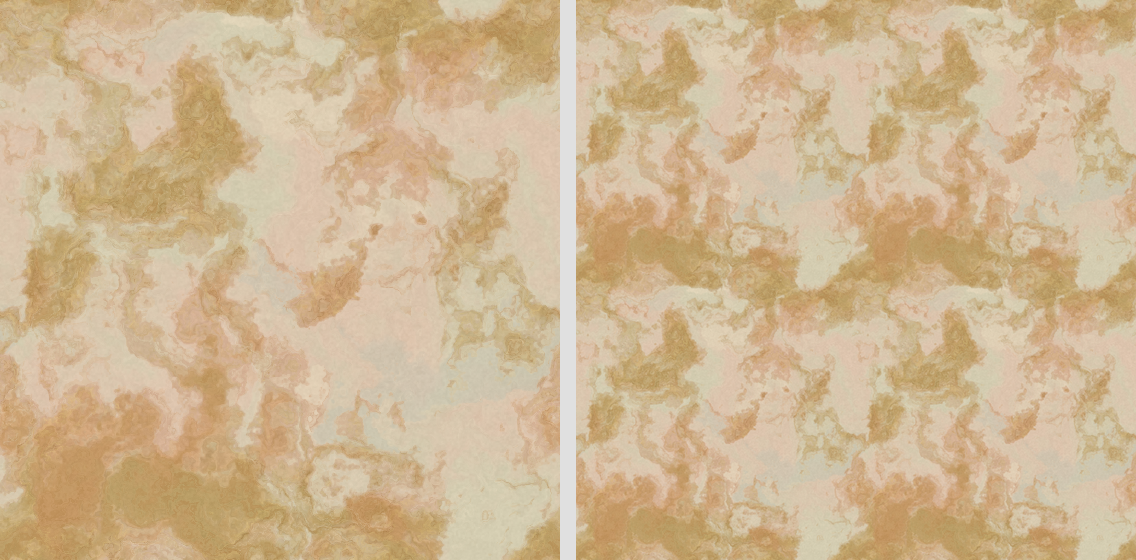
Left, the tile; right, the same tile 2 across and 2 down.
Reproduce this texture procedurally as a Shadertoy shader.

```glsl
// Seamless cream and honey onyx: warped cellular patches, creased ochre stains and fine veins.

// Palette, from the pale ground to the deepest stain
const vec3 CREAM = vec3(0.845, 0.785, 0.685);
const vec3 SAND = vec3(0.84, 0.76, 0.64);
const vec3 ROSE_TAN = vec3(0.81, 0.705, 0.585);
const vec3 GOLD_TAN = vec3(0.80, 0.695, 0.535);
const vec3 OCHRE = vec3(0.785, 0.65, 0.475);
const vec3 HONEY = vec3(0.76, 0.62, 0.41);
const vec3 VEIN_BROWN = vec3(0.62, 0.44, 0.21);
const vec3 GOLD_GLINT = vec3(0.87, 0.76, 0.47);
const vec3 MILK = vec3(0.90, 0.84, 0.73);
const vec3 GREY_SAGE = vec3(0.77, 0.76, 0.69);
const vec3 PINK_SHIFT = vec3(0.011, -0.010, -0.004);

// Scales are whole repeats per canvas, so every layer wraps
const float WARP_SCALE = 6.0;
const float STAIN_SCALE = 5.0;
const float PATCH_SCALE = 7.0;
const float FLAKE_SCALE = 19.0;
const float CREASE_SCALE = 9.0;
const float TINT_SCALE = 7.0;
const float VEIN_SCALE = 6.0;
const float WARP_AMOUNT = 0.30;
const float PATCH_SOFTNESS = 0.05;
const float VEIN_WIDTH = 0.012;
const float GRAIN = 0.022;
const float GAIN = 0.58;
const int OCTAVES = 6;

float hash(vec2 p, float seed) {
    vec3 q = fract(vec3(p.xyx) * 0.1031 + seed * 0.1373);
    q += dot(q, q.yzx + 33.33);
    return fract((q.x + q.y) * q.z);
}

// Value noise on a lattice that wraps after "period" cells
float noise(vec2 p, float period, float seed) {
    vec2 i = floor(p), f = fract(p);
    vec2 u = f * f * f * (f * (f * 6.0 - 15.0) + 10.0);
    vec2 a = mod(i, period), b = mod(i + 1.0, period);
    return mix(mix(hash(a, seed), hash(vec2(b.x, a.y), seed), u.x),
               mix(hash(vec2(a.x, b.y), seed), hash(b, seed), u.x), u.y);
}

// Layered noise: x is the smooth sum, y the creased one (1 on a crease)
vec2 layers(vec2 uv, float period, float seed) {
    vec2 sum = vec2(0.0);
    float total = 0.0, amp = 1.0;
    for (int i = 0; i < OCTAVES; i++) {
        float n = noise(uv * period + seed * 0.37, period, seed + float(i));
        sum += amp * vec2(n, 1.0 - 2.0 * abs(n - 0.5));
        total += amp;
        amp *= GAIN;
        period *= 2.0;
    }
    return sum / total;
}

// Smooth layered noise, centred on zero with unit spread
float cloud(vec2 uv, float period, float seed) {
    return (layers(uv, period, seed).x - 0.5) / 0.105;
}

// Cellular noise: each cell has one tone, blended softly into its neighbours
float cellTone(vec2 uv, float period, float seed) {
    vec2 p = uv * period, cell = floor(p);
    float sum = 0.0, total = 0.0;
    for (int y = -1; y <= 1; y++)
    for (int x = -1; x <= 1; x++) {
        vec2 c = cell + vec2(x, y), id = mod(c, period);
        vec2 centre = c + 0.2 + 0.6 * vec2(hash(id, seed), hash(id, seed + 1.0));
        vec2 d = p - centre;
        float w = exp(-11.0 * dot(d, d));
        sum += w * hash(id, seed + 2.0);
        total += w;
    }
    return sum / total;
}

float stepSoft(float edge, float width, float x) {
    return smoothstep(edge - width, edge + width, x);
}

// Stops sit at the cumulative share of each colour
vec3 stoneRamp(float t) {
    vec3 c = mix(CREAM, SAND, stepSoft(0.31, PATCH_SOFTNESS, t));
    c = mix(c, ROSE_TAN, stepSoft(0.47, PATCH_SOFTNESS, t));
    c = mix(c, GOLD_TAN, stepSoft(0.62, 0.07, t));
    c = mix(c, OCHRE, stepSoft(0.78, 0.07, t));
    return mix(c, HONEY, stepSoft(0.92, 0.06, t));
}

void mainImage(out vec4 fragColor, in vec2 fragCoord) {
    vec2 uv = fragCoord / iResolution.xy;

    // Domain warp for torn, cloudy outlines
    vec2 warp = 0.105 * vec2(cloud(uv, WARP_SCALE, 3.0), cloud(uv, WARP_SCALE, 13.0));
    vec2 p = uv + WARP_AMOUNT * warp;

    // Stain depth from patches, flakes and creases, spread evenly over 0..1
    float patches = (cellTone(p, PATCH_SCALE, 33.0) - 0.5) / 0.24;
    float flakes = (cellTone(p, FLAKE_SCALE, 37.0) - 0.5) / 0.24;
    float crease = (layers(p, CREASE_SCALE, 93.0).y - 0.61) / 0.09;
    float field = 0.70 * cloud(p, STAIN_SCALE, 23.0) + 0.55 * patches + 0.26 * flakes + 0.32 * crease;
    float depth = 1.0 / (1.0 + exp(-1.7 * field));
    float stained = smoothstep(0.35, 0.9, depth);
    float pale = 1.0 - stepSoft(0.34, 0.12, depth);
    vec3 color = stoneRamp(depth);

    // Faint rosy tints, cool and milky pools in the pale ground
    float pool = cellTone(p + 0.17, 8.0, 53.0);
    color += PINK_SHIFT * clamp(cloud(p + 0.31, TINT_SCALE, 43.0), -1.5, 1.8);
    color = mix(color, GREY_SAGE, 0.5 * pale * smoothstep(0.76, 0.88, pool));
    color = mix(color, MILK, 0.6 * pale * smoothstep(0.18, 0.08, pool));

    // Brown veins and golden glints in the stains, ochre rims, milky threads
    float veinField = layers(p + 0.4 * warp.yx, VEIN_SCALE, 63.0).x;
    float vein = exp(-abs(veinField - 0.5) / VEIN_WIDTH);
    float thread = exp(-abs(veinField - 0.57) / VEIN_WIDTH);
    float glint = exp(-abs(veinField - 0.44) / VEIN_WIDTH);
    float rim = exp(-abs(depth - 0.42) / 0.03) * smoothstep(-0.2, 1.2, crease);
    color = mix(color, VEIN_BROWN, vein * (0.03 + 0.28 * stained) + 0.16 * rim);
    color = mix(color, GOLD_GLINT, 0.35 * glint * stained);
    color = mix(color, MILK, 0.30 * thread);

    // Dark cores, mottled shading and fine grain
    float mottle = cloud(p + warp, 20.0, 73.0);
    color = mix(color, VEIN_BROWN, 0.45 * smoothstep(0.92, 1.0, depth) * smoothstep(-0.3, 1.8, mottle));
    color += 0.013 * mottle * mix(0.45, 1.2, stained);
    color += GRAIN * (noise(uv * 256.0, 256.0, 83.0) - 0.5);

    fragColor = vec4(clamp(color, 0.0, 1.0), 1.0);
}
```
